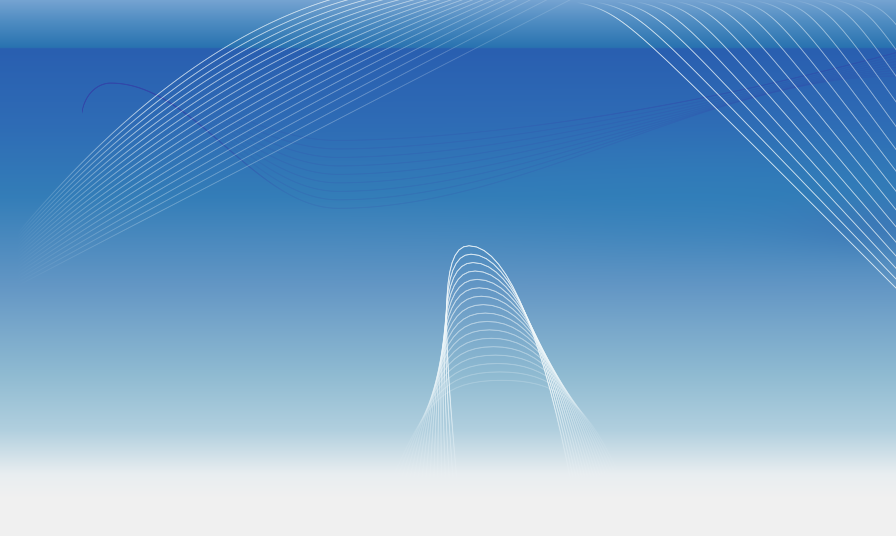
Reproduce this background procedurally as a Shadertoy shader.

```glsl
// Blue to white backdrop with a top band, sweeping fans of fine lines and a bell of threads.

// Artboard stretched over the canvas: x runs right, y runs down.
const vec2 BOARD = vec2(768.0, 458.0);
const vec3 WHITE = vec3(0.94, 0.97, 0.98);
const vec3 VIOLET = vec3(0.20, 0.22, 0.64);
const float PI = 3.14159;

float ramp(float a, float b, float x) {
    return clamp((x - a) / (b - a), 0.0, 1.0);
}

// Antialiased coverage of a thin line at distance d.
float stroke(float d, float width, float texel) {
    float halfWidth = 0.5 * max(width, texel);
    float edge = 1.0 - smoothstep(halfWidth - 0.5 * texel, halfWidth + 0.5 * texel, d);
    return edge * min(width / texel, 1.0);
}

// Distance to a graph, from its height here and one unit further on.
float graphDistance(float y, float here, float next) {
    float slope = next - here;
    return abs(y - here) / sqrt(1.0 + slope * slope);
}

float segmentDistance(vec2 p, vec2 a, vec2 b) {
    vec2 ab = b - a;
    return length(p - a - ab * clamp(dot(p - a, ab) / dot(ab, ab), 0.0, 1.0));
}

vec2 bezier(vec2 a, vec2 b, vec2 c, vec2 d, float s) {
    float r = 1.0 - s;
    return r * r * r * a + 3.0 * r * s * (r * b + s * c) + s * s * s * d;
}

float bezierDistance(vec2 p, vec2 a, vec2 b, vec2 c, vec2 d) {
    float nearest = 1e4;
    vec2 last = a;
    for (int i = 1; i <= 16; i++) {
        vec2 point = bezier(a, b, c, d, float(i) / 16.0);
        nearest = min(nearest, segmentDistance(p, last, point));
        last = point;
    }
    return nearest;
}

vec3 backdrop(vec2 p) {
    vec3 sky = mix(vec3(0.16, 0.37, 0.69), vec3(0.18, 0.42, 0.71), ramp(41.0, 105.0, p.y));
    sky = mix(sky, vec3(0.20, 0.49, 0.72), ramp(105.0, 168.0, p.y));
    sky = mix(sky, vec3(0.39, 0.59, 0.77), ramp(168.0, 245.0, p.y));
    sky = mix(sky, vec3(0.56, 0.73, 0.82), ramp(245.0, 320.0, p.y));
    sky = mix(sky, vec3(0.69, 0.81, 0.87), ramp(320.0, 367.0, p.y));
    sky = mix(sky, vec3(0.91, 0.93, 0.94), ramp(367.0, 405.0, p.y));
    sky = mix(sky, vec3(0.94), ramp(405.0, 425.0, p.y));
    // Clear blue glow and a dim corner on the right
    vec2 glow = (p - vec2(610.0, 170.0)) / vec2(190.0, 45.0);
    sky = mix(sky, vec3(0.18, 0.50, 0.73), 0.4 * exp(-dot(glow, glow)));
    vec2 dim = (p - vec2(768.0, 192.0)) / vec2(90.0, 24.0);
    sky = mix(sky, vec3(0.22, 0.43, 0.70), 0.5 * exp(-dot(dim, dim)));
    // Top band
    vec3 band = mix(vec3(0.46, 0.64, 0.82), vec3(0.31, 0.55, 0.76), ramp(0.0, 18.0, p.y));
    band = mix(band, vec3(0.16, 0.45, 0.69), ramp(18.0, 40.0, p.y));
    return mix(band, sky, smoothstep(40.0, 42.0, p.y));
}

// Rising arc, from bowed (t = 0) to straight (t = 1).
float arcHeight(float x, float t) {
    float slope = mix(1.07, 0.52, t);
    float bend = 0.00163 * pow(1.0 - t, 1.3) + 0.00001;
    float u = min(x - 50.0, 0.5 * slope / bend);
    return mix(160.0, 226.0, t) - slope * u + bend * u * u;
}

// Level at the top, then a straight fall to the right.
float fallHeight(float x, float index) {
    float line = (1.005 + 0.04 * index) * (x - 519.0 - 17.0 * index);
    return 0.5 * (line + sqrt(line * line + 900.0)) - 5.0;
}

// Hooked crest, a dip and a long rise.
float waveHeight(float x, float t) {
    float depth = mix(178.0, 120.0, t);
    float hook = clamp((95.0 - x) / 25.0, 0.0, 1.0);
    float dip = 0.5 - 0.5 * cos(PI * ramp(95.0, 290.0, x));
    float q = ramp(290.0, 768.0, x);
    float rise = mix(smoothstep(0.0, 1.0, q), pow(q, 1.7), t);
    float crest = 71.0 + 30.0 * (1.0 - sqrt(1.0 - hook * hook));
    return mix(mix(crest, depth, dip), mix(65.0, 45.0, t), rise);
}

// One thread of the bell, from tall and narrow to low and wide.
float bellDistance(vec2 p, float t) {
    vec2 apex = mix(vec2(402.0, 210.0), vec2(430.0, 325.0), t);
    float left = bezierDistance(p, mix(vec2(392.0, 415.0), vec2(338.0, 405.0), t),
        mix(vec2(381.0, 290.0), vec2(365.0, 345.0), t), mix(vec2(375.0, 210.0), vec2(378.0, 325.0), t), apex);
    float right = bezierDistance(p, apex, mix(vec2(437.0, 210.0), vec2(475.0, 325.0), t),
        mix(vec2(468.0, 300.0), vec2(500.0, 340.0), t), mix(vec2(490.0, 415.0), vec2(528.0, 400.0), t));
    return min(left, right);
}

void mainImage(out vec4 fragColor, in vec2 fragCoord) {
    vec2 uv = fragCoord / iResolution.xy;
    vec2 p = vec2(uv.x, 1.0 - uv.y) * BOARD;
    float texel = BOARD.y / iResolution.y;
    vec3 color = backdrop(p);

    // Violet wave: bold lower line on the left, bold upper line on the right
    for (int i = 0; i < 9; i++) {
        float t = float(i) / 8.0;
        float d = graphDistance(p.y, waveHeight(p.x, t), waveHeight(p.x + 1.0, t));
        float bold = i == 0 ? 0.65 * (1.0 - ramp(150.0, 270.0, p.x)) : 0.0;
        bold += i == 8 ? 0.35 * ramp(330.0, 620.0, p.x) : 0.0;
        float faint = 0.13 * ramp(160.0, 240.0, p.x);
        color = mix(color, VIOLET, stroke(d, 1.1, texel) * max(bold, faint) * step(70.0, p.x));
    }

    // Rising arcs on the left
    for (int i = 0; i < 18; i++) {
        float t = float(i) / 17.0;
        float d = graphDistance(p.y, arcHeight(p.x, t), arcHeight(p.x + 1.0, t));
        float fade = ramp(15.0, 125.0, p.x) * mix(0.65, 0.25, t) * (1.0 - 0.6 * ramp(300.0, 500.0, p.x));
        color = mix(color, WHITE, stroke(d, 0.9, texel) * fade);
    }

    // Falling lines on the right
    for (int i = 0; i < 15; i++) {
        float index = float(i);
        float d = graphDistance(p.y, fallHeight(p.x, index), fallHeight(p.x + 1.0, index));
        float fade = mix(0.75, 0.35, index / 14.0) * ramp(-25.0, 10.0, p.x - 519.0 - 17.0 * index);
        color = mix(color, WHITE, stroke(d, 0.9, texel) * fade);
    }

    // Bell of threads, dissolving downward
    if (abs(p.x - 433.0) < 100.0 && abs(p.y - 312.0) < 106.0) {
        for (int i = 0; i < 17; i++) {
            float t = float(i) / 16.0;
            float fade = mix(0.85, 0.2, t) * (1.0 - ramp(335.0, 415.0, p.y));
            color = mix(color, WHITE, stroke(bellDistance(p, t), 1.0, texel) * fade);
        }
    }
    fragColor = vec4(color, 1.0);
}
```
